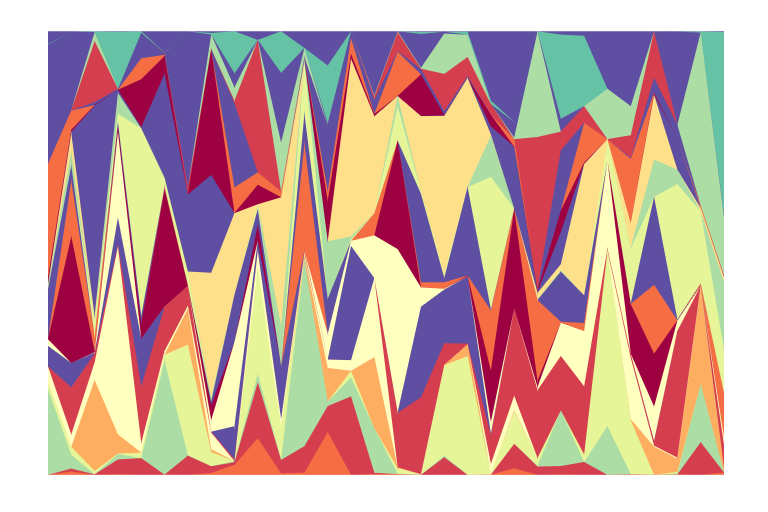
A WebGL 2 fragment shader for this background:

```glsl
#version 300 es
precision highp float;
// Stacked area chart: jagged coloured layers filling a panel with a white margin.

uniform vec2 u_resolution;
out vec4 fragColor;

const vec3 CRIMSON = vec3(0.620, 0.004, 0.259);
const vec3 RED     = vec3(0.835, 0.243, 0.310);
const vec3 ORANGE  = vec3(0.957, 0.427, 0.263);
const vec3 APRICOT = vec3(0.992, 0.682, 0.380);
const vec3 CREAM   = vec3(0.996, 0.878, 0.545);
const vec3 PALE    = vec3(1.000, 1.000, 0.749);
const vec3 LIME    = vec3(0.902, 0.961, 0.596);
const vec3 GREEN   = vec3(0.671, 0.867, 0.643);
const vec3 TEAL    = vec3(0.400, 0.761, 0.647);
const vec3 PURPLE  = vec3(0.369, 0.310, 0.635);

// Layers from bottom to top
const int LAYERS = 24;
const vec3 layerColor[LAYERS] = vec3[LAYERS](
    ORANGE, RED, GREEN, LIME, APRICOT, PALE, RED, PURPLE,
    PALE, CRIMSON, ORANGE, PURPLE, LIME, GREEN, CREAM, PURPLE,
    CRIMSON, ORANGE, PURPLE, RED, GREEN, PURPLE, TEAL, PURPLE);

// Integer hash to 0..1
float hash(uint column, uint layer) {
    uint h = column * 1664525u + layer * 22695477u + 977u;
    h = (h ^ (h >> 16)) * 2146121005u;
    h = (h ^ (h >> 15)) * 2221713035u;
    h ^= h >> 16;
    return float(h >> 8) / 16777216.0;
}

// Layer thickness at a column: mostly slivers, a few thick ones
float thickness(float column, int layer) {
    return pow(hash(uint(column), uint(layer)), 7.0);
}

void main() {
    // Panel coordinates, 0..1 on both axes
    vec2 panelMin = vec2(0.0625, 0.0725);
    vec2 panelSize = vec2(0.8802, 0.8665);
    vec2 p = (gl_FragCoord.xy / u_resolution - panelMin) / panelSize;
    vec2 panelPixels = panelSize * u_resolution;

    // Data columns to the left and right of this point
    float intervals = 29.0;
    float x = clamp(p.x * intervals, 0.0, intervals - 0.001);
    float column = floor(x);
    float blend = x - column;

    // Column totals, so that every stack fills the panel
    vec2 total = vec2(0.0);
    for (int i = 0; i < LAYERS; i++) {
        total += vec2(thickness(column, i), thickness(column + 1.0, i));
    }

    // Sum the layers, each weighted by its share of the pixel
    vec3 color = vec3(0.0);
    vec2 stack = vec2(0.0);
    float aboveLower = 1.0;
    for (int i = 0; i < LAYERS; i++) {
        stack += vec2(thickness(column, i), thickness(column + 1.0, i)) / total;
        float slope = (stack.y - stack.x) * intervals * panelPixels.y / panelPixels.x;
        float edge = (p.y - mix(stack.x, stack.y, blend)) * panelPixels.y;
        float aboveUpper = clamp(edge / sqrt(1.0 + slope * slope) + 0.5, 0.0, 1.0);
        if (i == LAYERS - 1) aboveUpper = 0.0;
        color += layerColor[i] * (aboveLower - aboveUpper);
        aboveLower = aboveUpper;
    }

    // White margin around the panel
    vec2 inside = clamp((0.5 - abs(p - 0.5)) * panelPixels + 0.5, 0.0, 1.0);
    fragColor = vec4(mix(vec3(1.0), color, inside.x * inside.y), 1.0);
}
```
